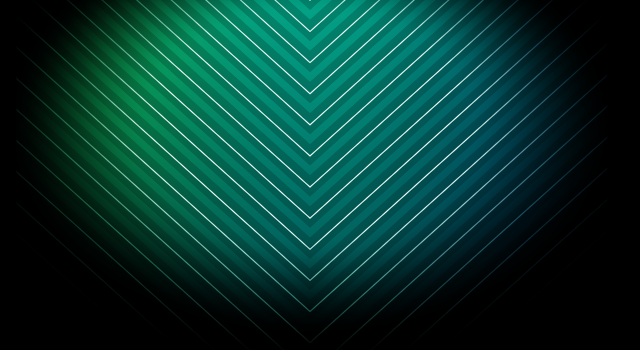
Write a Shadertoy shader that draws this background.

```glsl
// Nested glowing chevrons over a green to blue gradient, fading into black.

const float SLOPE = 0.9;       // rise of each chevron arm
const float PERIOD = 0.0889;   // vertical step between chevrons
const float LINE_HALF = 0.0016;

// Blend of three colours across t = -1, 0, 1
vec3 blend3(vec3 left, vec3 middle, vec3 right, float t) {
    return t < 0.0 ? mix(middle, left, smoothstep(0.0, 1.0, -t))
                   : mix(middle, right, smoothstep(0.0, 1.0, t));
}

// Background colour from side (-1 to 1) and height (0 to 1)
vec3 backdrop(float side, float height) {
    vec3 top = blend3(vec3(0.04, 0.60, 0.28), vec3(0.01, 0.57, 0.47),
                      vec3(0.00, 0.34, 0.38), side);
    vec3 bottom = blend3(vec3(0.00, 0.25, 0.17), vec3(0.00, 0.25, 0.27),
                         vec3(0.00, 0.11, 0.22), side);
    return mix(bottom, top, height);
}

// Soft-edged interval: 1 between lo and hi
float band(float x, float lo, float hi, float soft) {
    return smoothstep(lo - soft, lo + soft, x)
         - smoothstep(hi - soft, hi + soft, x);
}

// Antialiased stroke at distance d
float stroke(float d, float halfWidth, float pixel) {
    return clamp((halfWidth - d) / pixel + 0.5, 0.0, 1.0)
         * min(1.0, 2.0 * halfWidth / pixel);
}

void mainImage(out vec4 fragColor, in vec2 fragCoord) {
    float pixel = 1.0 / iResolution.y;
    vec2 p = fragCoord * pixel;
    float aspect = iResolution.x * pixel;
    p.x -= 0.4844 * aspect;

    // Elliptical falloff
    float radius = length((p - vec2(0.0, 0.642)) / vec2(0.823, 0.573));
    float glow = 1.0 - smoothstep(0.55, 1.05, radius);

    // Chevron coordinate, growing downward from each tip
    float phase = (1.0 - p.y + SLOPE * abs(p.x) - 0.001) / PERIOD;
    float cell = fract(phase);

    // Gradient with a lighter stripe in each gap
    float side = clamp(p.x / 0.72, -1.0, 1.0);
    float stripe = band(cell, 0.31, 0.62, 0.6 * pixel / PERIOD);
    vec3 color = backdrop(side, p.y) * mix(0.92, 1.13, stripe) * glow;

    // Thin bright lines, tinted toward the rim
    float gap = abs(cell - 0.5);
    float dist = (0.5 - gap) * PERIOD / sqrt(1.0 + SLOPE * SLOPE);
    vec3 rim = blend3(vec3(0.16, 0.66, 0.45), vec3(0.35, 0.88, 0.78),
                      vec3(0.12, 0.48, 0.64), side);
    vec3 ink = mix(vec3(0.92, 1.0, 0.97), rim, smoothstep(0.5, 0.95, radius));
    float fade = 1.0 - smoothstep(0.5, 1.2, radius);
    float inside = band(p.x, -0.84, 0.85, 0.004);
    color = mix(color, ink, stroke(dist, LINE_HALF, pixel) * fade * inside);

    fragColor = vec4(color * inside, 1.0);
}
```
